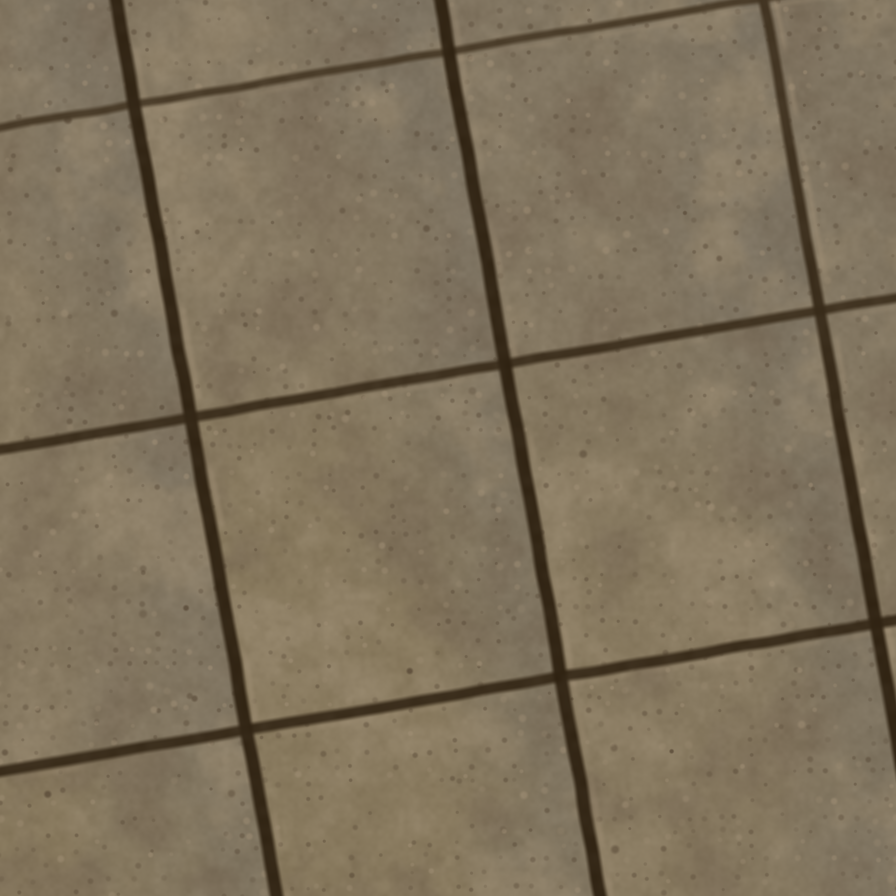
This texture is drawn by a WebGL 2 fragment shader. Its source:

```glsl
#version 300 es
precision highp float;

uniform vec2 u_resolution;
out vec4 fragColor;

const vec3 STONE = vec3(0.527, 0.474, 0.384);
const vec3 STONE_LIGHT = vec3(0.59, 0.53, 0.43);
const vec3 STONE_DARK = vec3(0.455, 0.395, 0.32);
const vec3 STONE_COOL = vec3(0.475, 0.44, 0.38);
const vec3 STONE_WARM = vec3(0.535, 0.475, 0.355);
const vec3 SPECK = vec3(0.33, 0.27, 0.20);
const vec3 FLECK = vec3(0.64, 0.57, 0.47);
const vec3 GROUT_DARK = vec3(0.19, 0.14, 0.075);
const vec3 GROUT_WORN = vec3(0.29, 0.235, 0.16);

const vec2 GRID_ORIGIN = vec2(0.5638, 0.5938);
const vec2 TILE_RIGHT = vec2(0.3510, 0.0595);
const vec2 TILE_UP = vec2(-0.0625, 0.3490);

float hash(vec2 p) {
    vec3 q = fract(p.xyx * 0.1031);
    q += dot(q, q.yzx + 33.33);
    return fract((q.x + q.y) * q.z);
}

float noise(vec2 p) {
    vec2 cell = floor(p), f = fract(p);
    f = f * f * (3.0 - 2.0 * f);
    float low = mix(hash(cell), hash(cell + vec2(1, 0)), f.x);
    float high = mix(hash(cell + vec2(0, 1)), hash(cell + vec2(1, 1)), f.x);
    return mix(low, high, f.y);
}

float fbm(vec2 p) {
    float sum = 0.0, weight = 0.5;
    for (int i = 0; i < 4; i++) {
        sum += weight * noise(p);
        p = mat2(1.6, 1.2, -1.2, 1.6) * p + 7.3;
        weight *= 0.5;
    }
    return sum / 0.9375;
}

// One soft dot of random size and strength in some cells of a grid
float dots(vec2 p, float cells, float density, float radius, float seed) {
    vec2 q = p * cells, cell = floor(q) + seed;
    vec2 center = 0.3 + 0.4 * vec2(hash(cell + 11.0), hash(cell + 23.0));
    float size = radius * mix(0.5, 1.0, hash(cell + 37.0));
    float dotMask = 1.0 - smoothstep(size * 0.3, size, length(fract(q) - center));
    return dotMask * step(hash(cell), density) * mix(0.35, 1.0, hash(cell + 53.0));
}

float lineMask(float dist, float width, float blur) {
    return 1.0 - smoothstep(0.5 * width - blur, 0.5 * width + blur, dist);
}

vec3 stoneColor(vec2 p, vec2 grid) {
    vec2 tile = floor(grid), local = grid - tile;
    float tone = hash(tile + 41.0);
    vec2 q = p + 5.0 * tone + 10.0;

    // Tint of each tile, with a cooler haze towards its right side
    vec3 color = mix(STONE, STONE_WARM, 0.65 * tone * smoothstep(0.9, 0.3, p.y));
    float haze = smoothstep(0.45, 0.95, local.x + 0.5 * (fbm(q * 7.0) - 0.5));
    color = mix(color, STONE_COOL, haze * 0.6);
    color = mix(color, STONE_COOL, 0.45 * smoothstep(0.35, 1.0, 0.5 * (p.x + p.y)));

    // Clouds and fine grain
    float cloud = fbm(q * 13.0);
    color = mix(color, STONE_LIGHT, 0.6 * smoothstep(0.5, 0.78, cloud));
    color = mix(color, STONE_DARK, 0.45 * smoothstep(0.5, 0.22, cloud));
    color += 0.05 * (fbm(q * 65.0) - 0.5);
    color += 0.02 * (noise(q * 170.0) - 0.5);

    // Dark specks and pale flecks
    color = mix(color, SPECK, 0.45 * dots(q, 60.0, 0.30, 0.30, 3.0));
    color = mix(color, SPECK, 0.75 * dots(q, 19.0, 0.10, 0.13, 71.0));
    color = mix(color, FLECK, 0.50 * dots(q, 47.0, 0.22, 0.30, 131.0));
    return color;
}

void main() {
    vec2 p = gl_FragCoord.xy / u_resolution.y;
    float blur = max(0.0034, 0.75 / u_resolution.y);
    vec2 grid = inverse(mat2(TILE_RIGHT, TILE_UP)) * (p - GRID_ORIGIN);
    vec2 tileSize = vec2(length(TILE_RIGHT), length(TILE_UP));

    // Slight wobble of the joints
    vec2 wobble = vec2(noise(grid.yx * 9.0 + 20.0), noise(grid * 9.0 + 50.0)) - 0.5;
    vec2 offset = (grid - round(grid)) * tileSize + 0.0018 * wobble;

    vec3 color = stoneColor(p, grid);

    // Pale worn rims beside the joints
    float rimX = lineMask(abs(offset.x - 0.0125), 0.006, blur);
    float rimY = lineMask(abs(offset.y + 0.0105), 0.005, blur);
    float rimWear = smoothstep(0.3, 0.75, noise(p * 28.0 + 9.0));
    color = mix(color, FLECK, (0.4 * rimX + 0.25 * rimY) * rimWear);

    // Joints grow thinner and paler towards the top and right
    float height = smoothstep(0.35, 1.0, p.y);
    float fade = height * smoothstep(0.65, 0.9, p.x);
    float upright = lineMask(abs(offset.x), mix(0.0145, 0.0105, fade), blur);
    float level = lineMask(abs(offset.y), mix(0.0120, 0.0085, height), blur);
    float groutGrain = 0.025 * (noise(p * 95.0) - 0.5);
    vec3 levelColor = mix(GROUT_DARK, GROUT_WORN, 0.25 + 0.7 * height);
    vec3 uprightColor = mix(GROUT_DARK, GROUT_WORN, 0.7 * fade);
    color = mix(color, levelColor + groutGrain, level * 0.95);
    color = mix(color, uprightColor + groutGrain, upright * 0.97);

    fragColor = vec4(color, 1.0);
}
```
